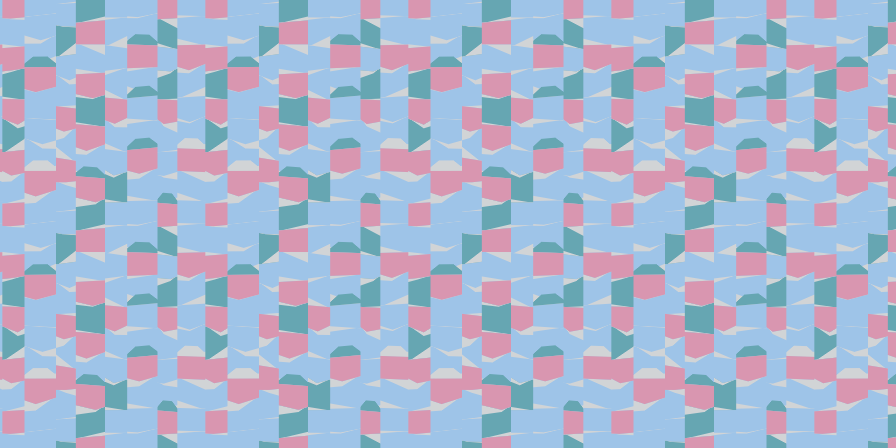
Give the GLSL for this pattern, as a Shadertoy shader.

```glsl
// Repeating mosaic of eight uneven columns by four rows: pink blocks with teal
// sides, teal or pale caps and pale slivers, scattered over a light blue ground.
// Each column stacks bands between hashed, slanted and kinked edges.

const float VIEW_HEIGHT = 384.0;          // canvas height in design units
const vec2 TILE = vec2(174.0, 178.0);
const float TILE_LEFT = 65.0;
const float ROW_HEIGHT = TILE.y / 4.0;
const float BLOCK_HEIGHT = 19.5;

const vec3 BLUE = vec3(0.62, 0.77, 0.91);
const vec3 PINK = vec3(0.85, 0.59, 0.69);
const vec3 TEAL = vec3(0.40, 0.65, 0.70);
const vec3 PALE = vec3(0.82, 0.83, 0.84);

// Per column: left edge, top of first block, block bits, two-bit gap codes.
const float COLUMN_EDGE[9] = float[9](0.0, 25.0, 44.0, 70.0, 87.0, 111.0, 130.0, 157.0, 174.0);
const float COLUMN_TOP[8] = float[8](18.5, 84.5, 38.5, -3.5, 38.5, -4.0, 57.5, 92.0);
const int BLOCK_BITS[8] = int[8](15, 1, 5, 5, 5, 15, 5, 3);
const int GAP_CODES[8] = int[8](100, 4, 138, 133, 12, 20, 140, 16);
const int FULL_TEAL = 1, TEAL_CAP = 2, PALE_CAP = 3;

float hash(vec3 p) {
    p = fract(p * vec3(0.1031, 0.1130, 0.0973));
    p += dot(p, p.yzx + 33.33);
    return fract((p.x + p.y) * p.z);
}

// Coverage of the strip between two heights.
float band(float y, float top, float bottom, float pixel) {
    float inside = min(y - top, bottom - y);
    return clamp(inside / pixel + 0.5, 0.0, 1.0) * step(top, bottom);
}

// Height of a block edge; side 0 is its top, side 1 its bottom.
float blockEdge(int column, int row, float side, float t) {
    vec3 id = vec3(float(column), float(row & 3), side);
    float slant = (hash(id + 7.0) - 0.5) * 6.0;
    float peak = mix(0.3, 0.7, hash(id + 19.0));
    float tent = min(t / peak, (1.0 - t) / (1.0 - peak));
    float kink = 4.0 * smoothstep(0.35, 0.8, hash(id + 31.0)) * side;
    return COLUMN_TOP[column] + float(row) * ROW_HEIGHT + side * BLOCK_HEIGHT
         + slant * (t - 0.5) + kink * (tent - 0.5);
}

// Sliver thickness, tapering towards one side of the column.
float sliver(int column, int row, float side, float t) {
    vec3 id = vec3(float(column), float(row & 3), side);
    float taper = hash(id + 43.0) < 0.5 ? t : 1.0 - t;
    return 10.5 * hash(id + 57.0) * max(taper * 1.15 - 0.15, 0.0);
}

vec3 columnColour(int column, float x, float y, float pixel) {
    float left = COLUMN_EDGE[column];
    float t = clamp((x - left) / (COLUMN_EDGE[column + 1] - left), 0.0, 1.0);
    int nearRow = int(floor((y - COLUMN_TOP[column]) / ROW_HEIGHT));
    vec3 colour = BLUE;

    for (int i = -1; i <= 1; i++) {
        int row = nearRow + i;
        int wrapped = row & 3;
        float top = blockEdge(column, row, 0.0, t);
        float bottom = blockEdge(column, row, 1.0, t);
        float nextTop = blockEdge(column, row + 1, 0.0, t);
        int gap = (GAP_CODES[column] >> (2 * wrapped)) & 3;

        // Gap below the block, with slivers along both of its edges.
        if (gap == FULL_TEAL) colour = mix(colour, TEAL, band(y, bottom, nextTop, pixel));
        float upper = sliver(column, row, 1.0, t);
        float lower = sliver(column, row + 1, 0.0, t);
        colour = mix(colour, PALE, band(y, bottom, bottom + upper, pixel));
        colour = mix(colour, PALE, band(y, nextTop - lower, nextTop, pixel));

        // Chamfered cap on the following block.
        if (gap == TEAL_CAP || gap == PALE_CAP) {
            float cap = 9.0 * min(1.0, 0.35 + 2.4 * min(t, 1.0 - t));
            vec3 capColour = gap == TEAL_CAP ? TEAL : PALE;
            colour = mix(colour, capColour, band(y, nextTop - cap, nextTop, pixel));
        }

        if (((BLOCK_BITS[column] >> wrapped) & 1) == 1)
            colour = mix(colour, PINK, band(y, top, bottom, pixel));
    }
    return colour;
}

void mainImage(out vec4 fragColor, in vec2 fragCoord) {
    float pixel = VIEW_HEIGHT / iResolution.y;
    float x = mod(fragCoord.x * pixel - TILE_LEFT, TILE.x);
    float y = mod(VIEW_HEIGHT - fragCoord.y * pixel, TILE.y);

    int column = 0;
    for (int i = 1; i < 8; i++) column += x >= COLUMN_EDGE[i] ? 1 : 0;

    // Blend with the nearer neighbour to smooth the vertical seams.
    float toLeft = x - COLUMN_EDGE[column];
    float toRight = COLUMN_EDGE[column + 1] - x;
    bool leftNearer = toLeft < toRight;
    int neighbour = (column + (leftNearer ? 7 : 1)) & 7;
    float neighbourX = leftNearer ? COLUMN_EDGE[neighbour + 1] : COLUMN_EDGE[neighbour];
    float own = clamp(0.5 + min(toLeft, toRight) / pixel, 0.0, 1.0);

    vec3 colour = mix(columnColour(neighbour, neighbourX, y, pixel),
                      columnColour(column, x, y, pixel), own);
    fragColor = vec4(colour, 1.0);
}
```
